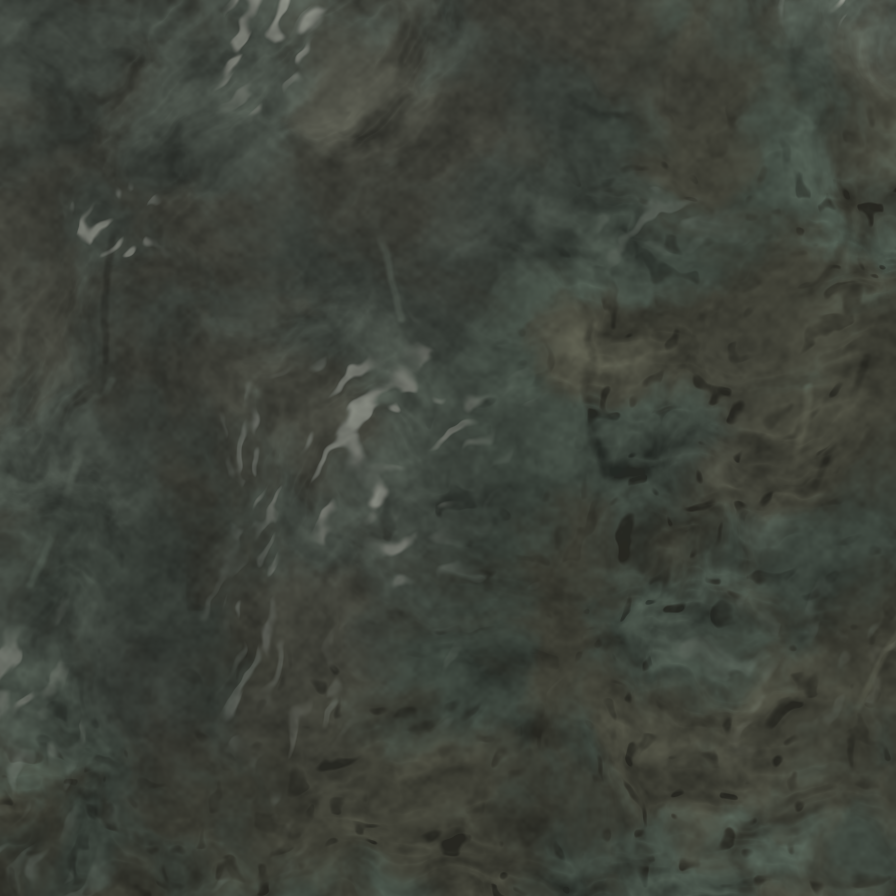
Write a Shadertoy shader that draws this texture.

```glsl
// Dark green-grey slate with soft wrinkles, pale flecks, dark pits and faint veins.
#define BASE_LEVEL 0.257
#define PATCH_CONTRAST 0.15
#define MOTTLE_CONTRAST 0.15
#define WRINKLE_CONTRAST 0.10
#define GRAIN_CONTRAST 0.055
#define FLECK_STRENGTH 0.20
#define PIT_STRENGTH 0.09
#define CREASE_STRENGTH 0.055
#define VEIN_STRENGTH 0.06
#define VEIN_COUNT 6

float hash(vec2 p) {
    return fract(sin(dot(p, vec2(127.1, 311.7))) * 43758.5453);
}

float noise(vec2 p) {
    vec2 cell = floor(p), f = fract(p);
    f = f * f * (3.0 - 2.0 * f);
    float low = mix(hash(cell), hash(cell + vec2(1, 0)), f.x);
    float high = mix(hash(cell + vec2(0, 1)), hash(cell + vec2(1, 1)), f.x);
    return mix(low, high, f.y);
}

float fbm(vec2 p) {
    float sum = 0.0, amp = 0.5;
    for (int i = 0; i < 5; i++) {
        sum += amp * noise(p);
        p = mat2(0.8, -0.6, 0.6, 0.8) * p * 2.03 + 7.3;
        amp *= 0.5;
    }
    return sum / 0.97;
}

vec2 rotate(vec2 p, float angle) {
    float c = cos(angle), s = sin(angle);
    return vec2(c * p.x + s * p.y, c * p.y - s * p.x);
}

// Short soft ridges, longer along x than along y.
float wrinkles(vec2 p) {
    float coarse = 1.0 - abs(2.0 * noise(p * vec2(15, 38)) - 1.0);
    float fine = 1.0 - abs(2.0 * noise(p * vec2(34, 75) + 31.0) - 1.0);
    return 0.6 * coarse + 0.4 * fine - 0.55;
}

float segmentDistance(vec2 p, vec2 a, vec2 b) {
    vec2 d = b - a;
    return length(p - a - d * clamp(dot(p - a, d) / dot(d, d), 0.0, 1.0));
}

// Thin pale or dark lines, mostly steep, fading in and out along their length.
float veins(vec2 p) {
    float sum = 0.0;
    for (int i = 0; i < VEIN_COUNT; i++) {
        float id = float(i);
        vec2 start = vec2(hash(vec2(id, 1.7)), hash(vec2(id, 5.3)));
        float angle = mix(0.7, 2.5, hash(vec2(id, 9.1)));
        float size = mix(0.12, 0.26, hash(vec2(id, 3.9)));
        vec2 end = start + size * vec2(cos(angle), sin(angle));
        float line = 1.0 - smoothstep(0.001, 0.007, segmentDistance(p, start, end));
        sum += line * (mod(id, 3.0) < 2.0 ? 1.0 : -0.8);
    }
    return sum * smoothstep(0.3, 0.65, noise(p * 17.0));
}

void mainImage(out vec4 fragColor, in vec2 fragCoord) {
    vec2 uv = fragCoord / iResolution.y;
    vec2 warp = vec2(fbm(uv * 5.0), fbm(uv * 5.0 + 17.0)) - 0.5;
    vec2 p = uv + 0.16 * warp;

    // Regions: steep streaks at upper left, pitted rock at lower right.
    float steep = smoothstep(0.25, 0.75, 0.5 + 0.7 * (uv.y - uv.x) + 0.8 * warp.x);
    float pitted = smoothstep(0.35, 0.75, 0.5 + 0.6 * (uv.x - uv.y) + 1.2 * warp.y);
    float activity = smoothstep(0.38, 0.62, fbm(p * vec2(5, 4) + 9.0));

    // Broad patches, mottling, wrinkles and grain.
    float patches = fbm(p * mix(vec2(3.5), vec2(6, 2), steep) + 3.0) - 0.5;
    float mottle = fbm(p * 23.0 + 41.0) - 0.5;
    float ridges = mix(wrinkles(rotate(p, -0.1)), wrinkles(rotate(p, 0.85)), 0.7 * steep);
    float grain = 0.6 * noise(uv * 105.0) + 0.4 * noise(uv * 190.0 + 5.0) - 0.5;
    float level = BASE_LEVEL + PATCH_CONTRAST * patches;
    level += MOTTLE_CONTRAST * mottle * (0.6 + 0.6 * activity);
    level += WRINKLE_CONTRAST * ridges * (0.25 + 0.95 * activity);
    level += GRAIN_CONTRAST * grain + 0.02 * (activity - 0.5);

    // Pale flecks gathered in a few clusters.
    float cluster = smoothstep(0.54, 0.70, fbm(p * vec2(7, 4) + 63.0));
    float fleck = smoothstep(0.62, 0.90, noise(rotate(p, 0.9) * vec2(38, 85)));
    fleck *= cluster * mix(0.2, 1.0, steep);
    level += FLECK_STRENGTH * fleck;

    // Small dark pits and winding creases.
    float pit = smoothstep(0.72, 0.92, noise(p * 62.0 + 11.0));
    level -= PIT_STRENGTH * pit * pitted * (0.3 + 0.7 * activity);
    float bend = abs(noise(p * vec2(4, 5) + 25.0) - 0.5);
    float crease = 1.0 - smoothstep(0.005, 0.045, bend);
    crease *= smoothstep(0.50, 0.68, fbm(p * 6.0 + 77.0));
    level -= CREASE_STRENGTH * crease;
    level += VEIN_STRENGTH * veins(uv + 0.05 * warp);
    level = max(level, 0.15);

    // Brown in smooth hollows, green on the ridges, neutral grey on flecks.
    vec3 brownTint = vec3(0.985, 1.0, 0.84);
    vec3 greenTint = vec3(0.89, 1.03, 0.91);
    vec3 greyTint = vec3(0.99, 1.02, 0.95);
    float green = smoothstep(0.35, 0.65, fbm(p * 8.0 + 51.0) + 1.2 * (level - BASE_LEVEL));
    vec3 tint = mix(brownTint, greenTint, green);
    tint = mix(tint, greyTint, clamp(fleck + 0.4 * steep, 0.0, 1.0));
    fragColor = vec4(level * tint * 1.03, 1.0);
}
```
